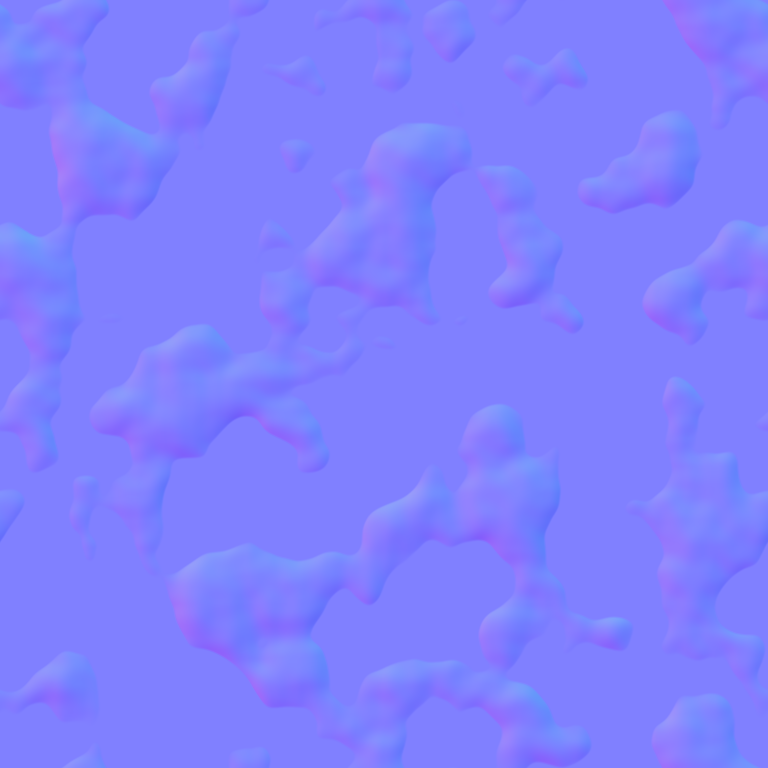
This texture map is drawn by a WebGL 1 fragment shader. Its source:

```glsl
precision highp float;
// Tangent-space normal map of smooth raised islands on a flat ground.
// Wrapping gradient noise is cut at a level, rounded into a height field,
// and its slope is encoded as a colour.

uniform vec2 u_resolution;

const float TAU = 6.2831853;
const float BASE_CELLS = 7.0;     // noise cells across the tile
const float GROUND_LEVEL = 0.06;  // noise below this stays flat
const float EDGE_SOFTNESS = 0.015;
const float TOP_ROUNDING = 0.9;   // flattens the island tops
const float RELIEF = 0.018;
const float SLOPE_STEP = 0.0015;  // sampling distance, in tile widths

float hash(vec2 p) {
  return fract(sin(dot(p, vec2(127.1, 311.7))) * 43758.5453);
}

// Contribution of one lattice corner; the lattice repeats every `cells`.
float cornerSlope(vec2 corner, vec2 offset, float cells, float seed) {
  float angle = TAU * hash(mod(corner, cells) + seed);
  return dot(vec2(cos(angle), sin(angle)), offset);
}

float tileNoise(vec2 uv, float cells, float seed) {
  vec2 p = uv * cells;
  vec2 i = floor(p);
  vec2 f = p - i;
  vec2 w = f * f * f * (f * (f * 6.0 - 15.0) + 10.0);
  vec2 e = vec2(1.0, 0.0);
  float a = cornerSlope(i, f, cells, seed);
  float b = cornerSlope(i + e.xy, f - e.xy, cells, seed);
  float c = cornerSlope(i + e.yx, f - e.yx, cells, seed);
  float d = cornerSlope(i + e.xx, f - e.xx, cells, seed);
  return mix(mix(a, b, w.x), mix(c, d, w.x), w.y);
}

// Broad islands, medium lobes and a little fine wobble.
float islandNoise(vec2 uv) {
  return tileNoise(uv, BASE_CELLS, 3.7)
       + 0.46 * tileNoise(uv, BASE_CELLS * 2.0, 17.3)
       + 0.12 * tileNoise(uv, BASE_CELLS * 4.0, 41.9);
}

// Flat ground, a short soft foot, then a rounded top.
float height(vec2 uv) {
  float d = max(islandNoise(uv) - GROUND_LEVEL, 0.0);
  return d * d / ((d + EDGE_SOFTNESS) * (1.0 + TOP_ROUNDING * d));
}

vec2 heightSlope(vec2 uv, float stepSize) {
  vec2 e = vec2(stepSize, 0.0);
  return vec2(height(uv + e.xy) - height(uv - e.xy),
              height(uv + e.yx) - height(uv - e.yx)) / (2.0 * stepSize);
}

void main() {
  vec2 uv = gl_FragCoord.xy / u_resolution;
  vec2 slope = heightSlope(uv, SLOPE_STEP) * RELIEF;
  // Red rises on left flanks, green on upper flanks.
  vec3 normal = normalize(vec3(slope.x, -slope.y, 1.0));
  gl_FragColor = vec4(normal * 0.5 + 0.5, 1.0);
}
```
